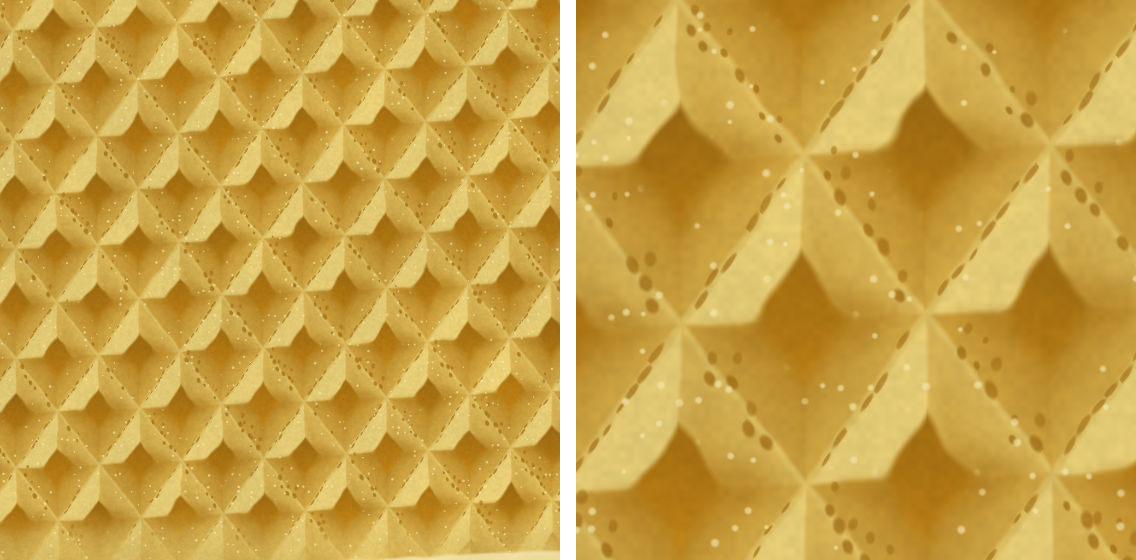
Left, the full canvas; right, a detail of the centre.
Write a WebGL 2 fragment shader that draws this texture.

```glsl
#version 300 es
precision highp float;
// A golden waffle surface: slanted lattice of ridges around dark square pits, with pores and sugar flecks.

#define NODE vec2(0.542, 0.479)       // one crossing of the ridges
#define STEP_ACROSS vec2(0.1471, 0.0062)
#define STEP_UP vec2(-0.0016, 0.1955)
#define PIT_SIZE 0.37                 // floor width relative to its cell
#define RIDGE_WIDTH 0.07
#define WOBBLE 0.0035
#define PORE_SLOTS 9.0                // pores along one ridge piece
#define FLECK_GRID 95.0
#define GRAIN 0.075

uniform vec2 u_resolution;
out vec4 outColor;

const vec3 LIT_WALL = vec3(0.89, 0.79, 0.45);
const vec3 SIDE_WALL = vec3(0.83, 0.69, 0.32);
const vec3 LOW_RIGHT_WALL = vec3(0.80, 0.64, 0.26);
const vec3 LOW_LEFT_WALL = vec3(0.78, 0.61, 0.23);
const vec3 RIDGE = vec3(0.85, 0.73, 0.37);
const vec3 PIT = vec3(0.65, 0.44, 0.07);
const vec3 PORE = vec3(0.63, 0.43, 0.08);
const vec3 FLECK = vec3(0.96, 0.91, 0.69);

float hash(vec2 p) {
  vec3 q = fract(p.xyx * vec3(0.1031, 0.1030, 0.0973));
  q += dot(q, q.yzx + 33.33);
  return fract((q.x + q.y) * q.z);
}

float noise(vec2 p) {
  vec2 i = floor(p), f = fract(p);
  f = f * f * (3.0 - 2.0 * f);
  return mix(mix(hash(i), hash(i + vec2(1, 0)), f.x),
             mix(hash(i + vec2(0, 1)), hash(i + vec2(1, 1)), f.x), f.y);
}

// Lattice coordinates: x runs down-right, y up-right, crossings at integers
vec2 toLattice(vec2 p) {
  vec2 mn = inverse(mat2(STEP_ACROSS, STEP_UP)) * (p - NODE);
  return vec2(mn.x - mn.y, mn.x + mn.y);
}

// Pores strung along a ridge: q.x along it, q.y across it
float pores(vec2 q, vec2 radius, float spread, float chance) {
  float ridge = round(q.y), slot = floor(q.x * PORE_SLOTS);
  vec2 id = vec2(slot, ridge * 7.0) + 211.0;
  float along = (slot + 0.35 + 0.3 * hash(id)) / PORE_SLOTS;
  float across = ridge + spread * (hash(id + 37.0) - 0.5);
  vec2 size = radius * (0.6 + 0.8 * hash(id + 71.0));
  float wear = hash(vec2(floor(q.x), ridge) + 59.0);
  float present = step(hash(id + 13.0), chance * (0.45 + 0.75 * wear));
  float mid = smoothstep(0.06, 0.16, 0.5 - abs(fract(along) - 0.5));
  float d = length((q - vec2(along, across)) / size);
  return present * mid * (1.0 - smoothstep(0.55, 1.25, d));
}

// Tiny bright sugar grains
float flecks(vec2 p) {
  vec2 g = p * FLECK_GRID, id = floor(g);
  vec2 at = 0.3 + 0.4 * vec2(hash(id + 5.0), hash(id + 91.0));
  float radius = 0.10 + 0.16 * hash(id + 47.0);
  return step(0.88, hash(id + 23.0)) * (1.0 - smoothstep(radius * 0.4, radius + 0.08, length(fract(g) - at)));
}

void main() {
  vec2 p = gl_FragCoord.xy / u_resolution;
  vec2 bend = vec2(noise(p * 38.0), noise(p * 38.0 + 70.0)) - 0.5;
  vec2 lattice = toLattice(p + WOBBLE * bend);
  vec2 cell = floor(lattice);
  vec2 c = 2.0 * fract(lattice) - 1.0;
  float rim = max(abs(c.x), abs(c.y));
  float up = 0.5 * (c.y - c.x);
  float level = rim + 0.10 * (noise(p * 45.0 + 20.0) - 0.5);

  // Four sloping walls meeting in soft creases
  vec3 wallX = mix(LIT_WALL, LOW_RIGHT_WALL, smoothstep(-0.1, 0.1, c.x));
  vec3 wallY = mix(LOW_LEFT_WALL, SIDE_WALL, smoothstep(-0.1, 0.1, c.y));
  vec3 color = mix(wallY, wallX, smoothstep(-0.05, 0.05, abs(c.x) - abs(c.y)));

  // Lower walls darken toward the pit and toward the side corners
  float lower = 1.0 - smoothstep(-0.08, 0.08, up);
  float deep = 1.0 - smoothstep(PIT_SIZE, 0.95, rim);
  float corner = (1.0 - smoothstep(0.0, 0.3, abs(up))) * (1.0 - smoothstep(0.6, 1.0, rim));
  color = mix(color, PIT, lower * (0.40 * deep + 0.25 * corner));
  float side = smoothstep(0.0, 0.4, c.y + c.x) * (1.0 - lower);
  color = mix(color, PIT, side * (0.25 * deep + 0.35 * corner));

  // Dark floor, shaded most under its upper edge; shallow at the bottom border
  float shallow = 1.0 - smoothstep(0.01, 0.10, p.y + 0.02 * noise(p * 12.0));
  float soft = mix(0.05, 0.15, lower);
  float pit = 1.0 - smoothstep(PIT_SIZE - soft, PIT_SIZE + soft, level);
  vec3 pitColor = PIT * (1.03 - 0.20 * up) * (0.95 + 0.10 * hash(cell + 300.0));
  color = mix(color, pitColor, pit * (1.0 - 0.75 * shallow));
  color = mix(color, RIDGE, 0.6 * shallow);

  // Rounded ridge tops
  color = mix(RIDGE, color, smoothstep(0.0, RIDGE_WIDTH, 1.0 - rim));

  // Fine dashes on rising ridges, larger scattered pores on falling ones
  float fine = pores(lattice.yx, vec2(0.048, 0.014), 0.035, 0.95);
  float coarse = pores(lattice, vec2(0.034, 0.025), 0.10, 0.75);
  float stray = pores(lattice + vec2(0.05, -0.09), vec2(0.025), 0.13, 0.45);
  color = mix(color, PORE, max(0.65 * fine, max(0.75 * coarse, 0.6 * stray)) * (1.0 - shallow));

  // Baked unevenness, grain and flecks
  float grain = 0.6 * noise(p * 260.0) + 0.4 * noise(p * 130.0 + 40.0) - 0.5;
  color *= 1.0 + GRAIN * grain + 0.05 * (noise(p * 9.0) - 0.5) + 0.03 * (p.x - 0.5);
  color = mix(color, FLECK, 0.65 * flecks(p) * smoothstep(0.35, 0.6, rim));

  // Pale cut edge along the lower right
  float cut = 0.016 * smoothstep(0.58, 1.0, p.x) + 0.004 * (noise(p * 30.0) - 0.5);
  color = mix(color, FLECK, 0.8 * (1.0 - smoothstep(cut - 0.004, cut + 0.004, p.y)) * smoothstep(0.55, 0.7, p.x));
  outColor = vec4(color, 1.0);
}
```
